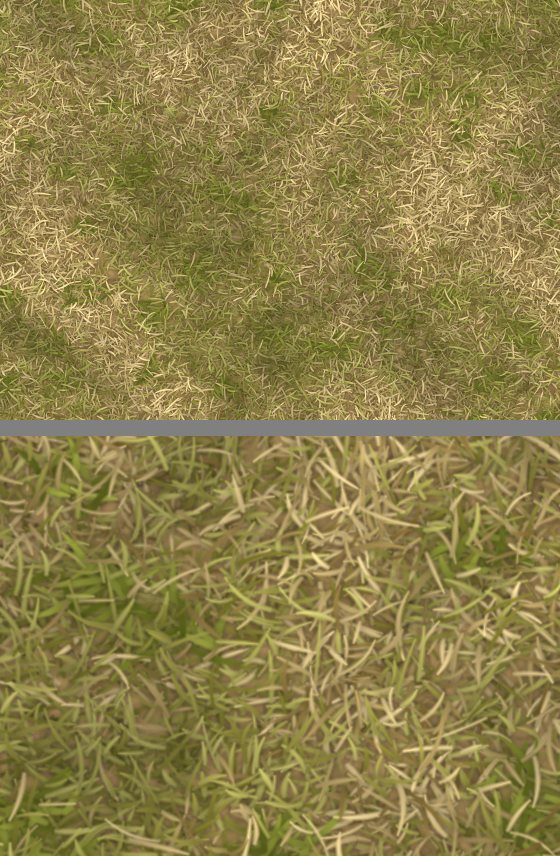
Top, the full canvas; bottom, a detail of the centre.
Write a Shadertoy shader that draws this texture.

```glsl
// Patchy lawn: dry straw and short green blades with scattered leafy tufts.

// Sizes are fractions of the canvas height.
const float THATCH_CELL = 0.031;
const float BLADE_MIN = 0.016;
const float BLADE_MAX = 0.048;
const float BLADE_WIDTH = 0.0016;
const float SOFTNESS = 0.0018;
const int LOWER_LAYERS = 15;
const int ALL_LAYERS = 19;
const float TUFT_CELL = 0.115;
const float TUFT_CHANCE = 0.60;
const int TUFT_BLADES = 15;
const float GREEN_SHARE = 0.45;
const float SHADOW = 0.065;
const float PATCH_CONTRAST = 0.13;

const vec3 SOIL = vec3(0.60, 0.49, 0.31);
const vec3 BROWN = vec3(0.47, 0.38, 0.18);
const vec3 STRAW = vec3(0.90, 0.81, 0.58);
const vec3 OLIVE = vec3(0.46, 0.44, 0.15);
const vec3 LIME = vec3(0.76, 0.74, 0.41);
const vec3 LEAF_DARK = vec3(0.35, 0.38, 0.10);
const vec3 LEAF_LIGHT = vec3(0.61, 0.64, 0.25);
const float PI = 3.14159;

vec3 hash3(vec2 p) {
    vec3 q = fract(p.xyx * vec3(0.1031, 0.1030, 0.0973));
    q += dot(q, q.yxz + 33.33);
    return fract((q.xxy + q.yzz) * q.zyx);
}

// Layered, warped sines: broad patches, about -1 to 1.
float patches(vec2 p) {
    float sum = 0.0, amp = 0.5;
    p *= 4.5;
    for (int i = 0; i < 4; i++) {
        p += 0.6 * sin(p.yx * 1.3 + float(i) * 2.1);
        sum += amp * sin(p.x + 1.0) * cos(p.y + 0.4);
        p = mat2(1.4, 1.1, -1.1, 1.4) * p;
        amp *= 0.8;
    }
    return sum * 1.3;
}

// Curved, tapered blade centred on the origin, with a soft contact shadow.
void drawBlade(inout vec3 col, vec2 q, float angle, float len, float width, float bend, vec3 tint) {
    float c = cos(angle), s = sin(angle);
    q = vec2(c * q.x + s * q.y, c * q.y - s * q.x);
    float along = clamp(q.x / len, -0.5, 0.5);
    q.y -= bend * len * (along * along - 0.08);
    float taper = width * (1.0 - 1.5 * along * along - 0.5 * along);
    float d = length(vec2(q.x - along * len, q.y)) - taper;
    float soft = max(SOFTNESS, 0.6 / iResolution.y);
    col *= 1.0 - SHADOW * smoothstep(0.006, 0.0, d);
    col = mix(col, tint * (1.0 + 0.2 * along), smoothstep(soft, -soft, d));
}

// Random blades, one per cell and layer; patches steer colour and density.
void drawThatch(inout vec3 col, vec2 p, int first, int last) {
    for (int layer = first; layer < last; layer++) {
        float depth = float(layer) / float(ALL_LAYERS);
        vec2 g = p / THATCH_CELL + float(layer) * vec2(17.37, 9.71);
        vec2 cell = floor(g);
        for (int k = 0; k < 9; k++) {
            vec2 id = cell + vec2(k % 3 - 1, k / 3 - 1);
            vec3 h = hash3(id + float(layer) * 41.0);
            vec3 r = hash3(id + float(layer) * 23.0 + 311.0);
            vec2 q = (g - id - h.xy) * THATCH_CELL;
            float len = mix(BLADE_MIN, BLADE_MAX, r.x * r.x);
            if (dot(q, q) > 0.4 * len * len) continue;

            vec2 centre = p - q;
            float lush = patches(centre);
            float bare = patches(centre * 1.4 + 7.3);
            if (r.z < 0.6 * (bare - 0.25)) continue;

            bool green = h.z < GREEN_SHARE + 0.55 * lush;
            float tone = fract(r.z * 7.0 + r.x * 3.0);
            vec3 tint = green ? mix(OLIVE, LIME, tone) : mix(BROWN, STRAW, pow(tone, 0.85));
            tint *= mix(0.90, 1.08, depth) * (1.0 + PATCH_CONTRAST * (bare - lush));
            float angle = green ? PI * (0.5 + 1.1 * (r.y - 0.5)) : 2.0 * PI * r.y;
            float width = BLADE_WIDTH * mix(0.65, 1.35, r.z);
            drawBlade(col, q, angle, len, width, 0.9 * (h.x - 0.5), tint);
        }
    }
}

// Fans of broader green leaves around jittered cell points.
void drawTufts(inout vec3 col, vec2 p) {
    vec2 g = p / TUFT_CELL;
    for (int k = 0; k < 9; k++) {
        vec2 id = floor(g) + vec2(k % 3 - 1, k / 3 - 1);
        vec3 h = hash3(id + 73.0);
        vec2 q = (g - id - h.xy) * TUFT_CELL;
        float lush = patches(p - q);
        if (h.z > TUFT_CHANCE + 0.4 * lush || dot(q, q) > 0.0081) continue;

        float size = mix(0.7, 1.25, fract(h.z * 13.0));
        float core = smoothstep(0.050 * size, 0.005, length(q * vec2(0.8, 1.1)));
        col = mix(col, LEAF_DARK, 0.45 * core);
        for (int i = 0; i < TUFT_BLADES; i++) {
            vec3 r = hash3(id * 7.0 + float(i) * 19.0 + 131.0);
            float angle = PI * (0.5 + 1.5 * (r.x - 0.5));
            float len = size * mix(0.018, 0.043, r.y);
            vec2 spread = (hash3(id * 5.0 + float(i) * 29.0).xy - 0.5) * vec2(0.075, 0.05) * size;
            vec2 middle = spread + 0.5 * len * vec2(cos(angle), sin(angle));
            vec3 tint = mix(LEAF_DARK, LEAF_LIGHT, r.z);
            drawBlade(col, q - middle, angle, len, BLADE_WIDTH * 1.7, 0.9 * (r.y - 0.5), tint);
        }
    }
}

void mainImage(out vec4 fragColor, in vec2 fragCoord) {
    vec2 p = fragCoord / iResolution.y + 3.0;
    vec3 col = SOIL * (1.0 + 0.16 * patches(p * 9.0));
    drawThatch(col, p, 0, LOWER_LAYERS);
    drawTufts(col, p);
    drawThatch(col, p, LOWER_LAYERS, ALL_LAYERS);
    fragColor = vec4(clamp(col, 0.0, 1.0), 1.0);
}
```
